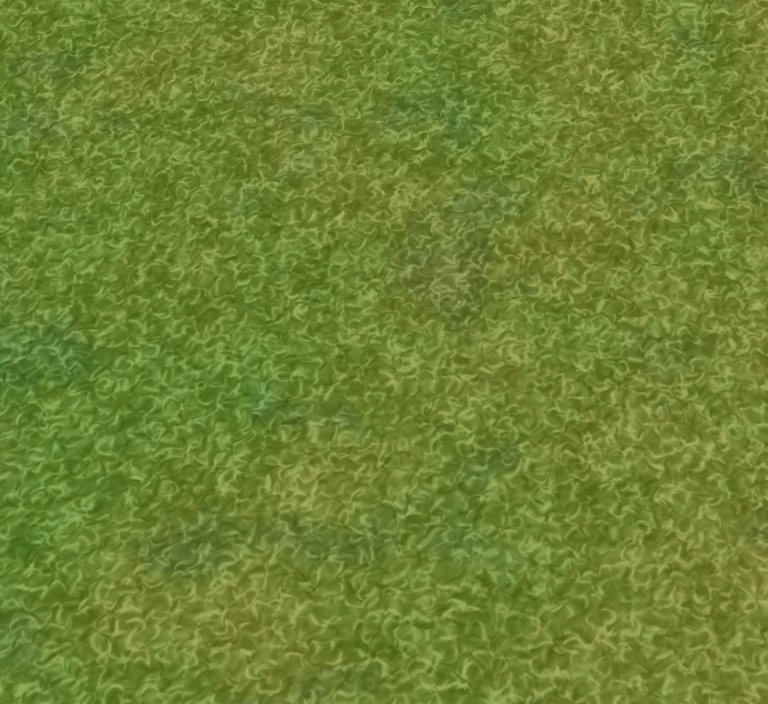
Reproduce this texture procedurally as a Shadertoy shader.

```glsl
// Short mown lawn seen at a slant: soft curved blades scattered on jittered
// grids over warped gradient noise, foreshortened towards the top and tinted
// by broad patches of lush, dry and dusky turf.

#define BLADE_DENSITY 42.0
#define BLADE_LAYERS 4
#define BLADE_WIDTH 0.14
#define BLADE_HALF_LENGTH 0.42
#define BLADE_LEAN 0.55
#define BLADE_SPREAD 2.5
#define CONTRAST 0.13
#define MEAN_COLOR vec3(0.443, 0.522, 0.207)
#define DRY_SHIFT vec3(0.060, 0.006, 0.022)
#define LUSH_SHIFT vec3(-0.055, 0.004, -0.004)
#define DUSK_SHIFT vec3(-0.040, -0.032, 0.012)

vec2 hash2(vec2 p) {
    vec3 q = fract(p.xyx * vec3(0.1031, 0.1030, 0.0973));
    q += dot(q, q.yzx + 33.33);
    return fract((q.xx + q.yz) * q.zy);
}

float cornerGradient(vec2 corner, vec2 offset) {
    float angle = 6.28318 * hash2(corner + 217.0).x;
    return dot(vec2(cos(angle), sin(angle)), offset);
}

float gradientNoise(vec2 p) {
    vec2 i = floor(p), f = fract(p);
    vec2 u = f * f * f * (f * (f * 6.0 - 15.0) + 10.0);
    vec2 e = vec2(0.0, 1.0);
    return mix(mix(cornerGradient(i, f), cornerGradient(i + e.yx, f - e.yx), u.x),
               mix(cornerGradient(i + e.xy, f - e.xy), cornerGradient(i + 1.0, f - 1.0), u.x), u.y);
}

mat2 rotation(float angle) {
    float c = cos(angle), s = sin(angle);
    return mat2(c, -s, s, c);
}

// Soft coverage of one bent blade centred at the origin
float bladeMask(vec2 p, float angle, float bend, float halfLength) {
    vec2 q = rotation(angle) * p;
    q.y += bend * (q.x * q.x - 0.06);
    q.x = max(abs(q.x) - halfLength, 0.0);
    return exp(-dot(q, q) / (BLADE_WIDTH * BLADE_WIDTH));
}

// x: summed light and dark of the blades, y: summed warmth of their hue
vec2 bladeLayer(vec2 p, float seed) {
    vec2 cell = floor(p), sum = vec2(0.0);
    for (int y = -1; y <= 1; y++) {
        for (int x = -1; x <= 1; x++) {
            vec2 id = cell + vec2(x, y);
            vec2 key = id + 300.0 + seed * 71.0;
            vec2 jitter = hash2(key);
            vec2 shape = hash2(key + 19.7);
            vec2 tint = hash2(key + 53.3);
            float angle = BLADE_LEAN + (shape.x - 0.5) * BLADE_SPREAD;
            float halfLength = BLADE_HALF_LENGTH * mix(0.55, 1.1, tint.y);
            float mask = bladeMask(p - id - jitter, angle, (shape.y - 0.5) * 3.0, halfLength);
            sum += mask * vec2(mix(-0.6, 1.2, tint.x), tint.y - 0.5);
        }
    }
    return sum;
}

// Broad colour drift across the turf
vec3 patchTint(vec2 uv, vec2 ground) {
    float broad = gradientNoise(ground * 3.2 + 4.0) + 0.5 * gradientNoise(ground * 7.5 + 21.0);
    float dryness = broad * 1.3 + (uv.x - 0.45) * 0.9;
    float lushEdge = smoothstep(0.45, 0.0, uv.x) * smoothstep(0.9, 0.3, uv.y);
    float dusk = gradientNoise(ground * vec2(4.0, 6.5) + 47.0) + 0.4 * gradientNoise(ground * 13.0 + 9.0);
    vec3 tint = DRY_SHIFT * clamp(dryness, 0.0, 1.0);
    tint += LUSH_SHIFT * clamp(-dryness + 0.4 * lushEdge, 0.0, 1.0);
    return tint + DUSK_SHIFT * smoothstep(0.1, 0.5, dusk);
}

void mainImage(out vec4 fragColor, in vec2 fragCoord) {
    vec2 uv = fragCoord / iResolution.x;

    // Slanted ground: blades shrink with distance, most of all in height
    vec2 ground = vec2((uv.x - 0.5) * (1.0 + 0.5 * uv.y), uv.y * (1.0 + 0.38 * uv.y));
    vec2 p = ground * BLADE_DENSITY;

    // Gentle warp that curls the blades
    vec2 curl = vec2(gradientNoise(p * 0.9 + 13.0), gradientNoise(p * 0.9 + 87.0));
    vec2 warped = p + 0.3 * curl;

    // Scattered blades
    vec2 blades = vec2(0.0);
    for (int i = 0; i < BLADE_LAYERS; i++) {
        float seed = float(i);
        blades += bladeLayer(warped * (1.0 + 0.09 * seed) + seed * vec2(0.37, 0.61), seed);
    }

    // Fine thatch between blades, and larger clumps
    vec2 along = rotation(BLADE_LEAN) * (p + 0.7 * curl);
    float thatch = gradientNoise(along * vec2(1.3, 2.4) + 31.0);
    float clumps = gradientNoise(p * 0.28 + 65.0);
    float light = blades.x - 0.34 + 0.9 * thatch + 0.5 * clumps;
    light = tanh(light * 0.8) / 0.8;

    vec3 color = MEAN_COLOR + patchTint(uv, ground);
    color += CONTRAST * light * vec3(0.98, 1.0, 0.95);
    color += blades.y * vec3(0.035, 0.0, -0.012);
    fragColor = vec4(clamp(color, 0.0, 1.0), 1.0);
}
```
